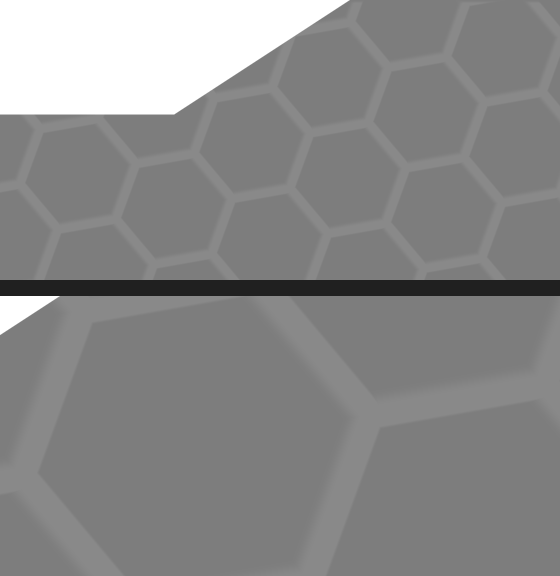
Top: the whole. Bottom: its middle third, enlarged.
Give the GLSL for this pattern, as a Shadertoy shader.

```glsl
// Tilted grey honeycomb with softly raised seams below a white stepped cut-out.

#define PITCH 0.3645                  // distance between cell centres, in canvas heights
#define TILT radians(20.0)            // clockwise turn of the grid
#define ANCHOR vec2(0.899, 0.489)     // centre of one cell
#define SEAM 0.0175                   // half width of a seam
#define SOFTNESS 0.010                // blur on the shaded side of a seam
#define STEP_CORNER vec2(0.622, 0.591)
#define STEP_SLOPE 0.6515
#define TOP_FADE 0.014                // seams vanish this close to the top
#define CELL_COLOR vec3(0.492)
#define SEAM_COLOR vec3(0.537)
#define CUTOUT_COLOR vec3(1.0)

const float SIXTH_TURN = 1.04719755;

// Offset from the nearest centre of a triangular lattice
vec2 hexCell(vec2 p) {
    vec2 period = PITCH * vec2(1.0, sqrt(3.0));
    vec2 even = mod(p + 0.5 * period, period) - 0.5 * period;
    vec2 odd = mod(p, period) - 0.5 * period;
    return dot(even, even) < dot(odd, odd) ? even : odd;
}

// Seam coverage: three sides of each cell are crisp, three are blurred
float seamMask(vec2 cell, float pixel) {
    float mask = 0.0;
    for (int i = 0; i < 6; i++) {
        float angle = float(i) * SIXTH_TURN;
        vec2 normal = vec2(cos(angle), sin(angle));
        float edgeDistance = 0.5 * PITCH - dot(cell, normal);
        float blur = max(pixel, normal.x > 0.0 ? SOFTNESS : 0.2 * SOFTNESS);
        mask = max(mask, 1.0 - smoothstep(SEAM - blur, SEAM + blur, edgeDistance));
    }
    return mask;
}

// Signed distance to the cut-out boundary, positive inside
float cutoutDistance(vec2 p) {
    vec2 d = p - STEP_CORNER;
    float slant = (d.y - STEP_SLOPE * d.x) / length(vec2(1.0, STEP_SLOPE));
    return min(d.y, slant);
}

void mainImage(out vec4 fragColor, in vec2 fragCoord) {
    float pixel = 1.0 / iResolution.y;
    vec2 uv = fragCoord * pixel;

    // Turn into the grid frame
    float c = cos(TILT), s = sin(TILT);
    vec2 d = uv - ANCHOR;
    vec2 grid = vec2(c * d.x - s * d.y, s * d.x + c * d.y);

    // Honeycomb
    float seam = seamMask(hexCell(grid), pixel);
    seam *= smoothstep(0.0, TOP_FADE, 1.0 - uv.y);
    vec3 color = mix(CELL_COLOR, SEAM_COLOR, seam);

    // Stepped cut-out
    float cutout = smoothstep(-0.7 * pixel, 0.7 * pixel, cutoutDistance(uv));
    fragColor = vec4(mix(color, CUTOUT_COLOR, cutout), 1.0);
}
```
